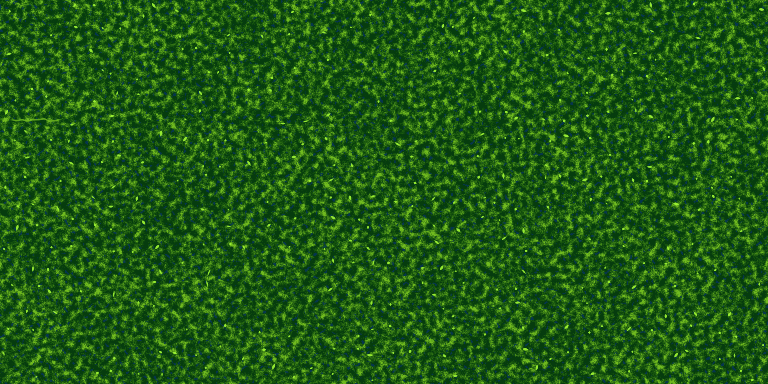
This texture is drawn by a WebGL 1 fragment shader. Its source:

```glsl
precision highp float;
// Mottled green turf: small grainy blotches, blue specks and pale scattered flecks.
uniform vec2 u_resolution;

// Feature counts per canvas height
#define BLOTCH_FREQ 60.0
#define DETAIL_FREQ 118.0
#define GRAIN_FREQ 431.0
#define PATCH_FREQ 13.0
#define SPECK_FREQ 112.0
#define FLECK_FREQ 18.0
// Strengths and shares
#define GRAIN_AMOUNT 0.46
#define PATCH_AMOUNT 0.13
#define SPECK_AMOUNT 0.8
#define FLECK_SHARE 0.52

const vec3 DEEP   = vec3(0.025, 0.235, 0.055);
const vec3 SHADE  = vec3(0.085, 0.325, 0.05);
const vec3 LEAF   = vec3(0.18, 0.43, 0.08);
const vec3 BRIGHT = vec3(0.29, 0.56, 0.09);
const vec3 LIME   = vec3(0.44, 0.73, 0.12);
const vec3 BLUE   = vec3(0.02, 0.20, 0.36);
const vec3 PALE   = vec3(0.62, 0.96, 0.20);

float hash(vec2 p) {
  vec3 q = fract(p.xyx * vec3(0.1031, 0.1030, 0.0973));
  q += dot(q, q.yzx + 33.33);
  return fract((q.x + q.y) * q.z);
}

mat2 turn(float a) {
  float c = cos(a), s = sin(a);
  return mat2(c, s, -s, c);
}

// Value noise scaled to zero mean and about unit deviation
float noise(vec2 p) {
  vec2 cell = floor(p), f = fract(p);
  f = f * f * (3.0 - 2.0 * f);
  float low = mix(hash(cell), hash(cell + vec2(1.0, 0.0)), f.x);
  float high = mix(hash(cell + vec2(0.0, 1.0)), hash(cell + 1.0), f.x);
  return (mix(low, high, f.y) - 0.5) * 4.66;
}

// Slope at one lattice corner
float slope(vec2 cell, vec2 offset) {
  float a = 6.2832 * hash(cell);
  return dot(vec2(cos(a), sin(a)), offset);
}

// Gradient noise of even blotch size, about unit deviation
float blotches(vec2 p) {
  vec2 cell = floor(p), f = fract(p), e = vec2(1.0, 0.0);
  vec2 w = f * f * (3.0 - 2.0 * f);
  float low = mix(slope(cell, f), slope(cell + e, f - e), w.x);
  float high = mix(slope(cell + e.yx, f - e.yx), slope(cell + 1.0, f - 1.0), w.x);
  return mix(low, high, w.y) * 4.73;
}

// Colour ramp from shadow to lit blades
vec3 turfColor(float tone) {
  vec3 c = mix(DEEP, SHADE, smoothstep(-1.1, 0.0, tone));
  c = mix(c, LEAF, clamp(tone / 0.75, 0.0, 1.0));
  c = mix(c, BRIGHT, clamp((tone - 0.75) / 0.7, 0.0, 1.0));
  return mix(c, LIME, clamp((tone - 1.45) / 0.8, 0.0, 1.0));
}

// One randomly turned, pointed fleck kept inside each chosen grid cell
float flecks(vec2 p, float pixel) {
  vec2 cell = floor(p * FLECK_FREQ);
  vec2 center = vec2(hash(cell + 17.3), hash(cell + 41.7)) * 0.68 + 0.16;
  vec2 d = (p * FLECK_FREQ - cell - center) / FLECK_FREQ;
  d = abs(turn(6.2832 * hash(cell + 73.1)) * d);
  float size = hash(cell + 97.9);
  float halfLength = mix(0.0028, 0.0082, size * size);
  float halfWidth = mix(0.0017, 0.0036, hash(cell + 131.3));
  float taper = 1.0 - d.x * d.x / (halfLength * halfLength);
  float dist = max(d.y - halfWidth * max(taper, 0.0), d.x - halfLength);
  float present = step(hash(cell + 157.7), FLECK_SHARE);
  return present * (1.0 - smoothstep(-0.5 * pixel, 0.5 * pixel, dist));
}

// A single thin, wavering stalk near the left edge
float stalk(vec2 p, float pixel) {
  float bend = 0.6875 + 0.0015 * noise(vec2(p.x * 70.0, 3.0));
  float line = 1.0 - smoothstep(0.0008, 0.0008 + pixel, abs(p.y - bend));
  return line * smoothstep(0.02, 0.04, p.x) * (1.0 - smoothstep(0.15, 0.165, p.x));
}

void main() {
  vec2 p = gl_FragCoord.xy / u_resolution.y;
  float pixel = 1.0 / u_resolution.y;

  // Layered tone: faint patches, blotches, ragged edges and fine grain
  float grain = noise(turn(0.4) * p * GRAIN_FREQ + 900.0);
  float tone = 0.78 * blotches(turn(0.6) * p * BLOTCH_FREQ + 200.0)
             + 0.36 * blotches(turn(1.1) * p * DETAIL_FREQ + 400.0)
             + PATCH_AMOUNT * noise(turn(0.3) * p * PATCH_FREQ + 60.0)
             + GRAIN_AMOUNT * grain;
  vec3 color = turfColor(tone);

  // Blue specks settle in the darker gaps
  float speck = blotches(turn(0.9) * p * SPECK_FREQ + 700.0) + 0.25 * grain;
  float gap = 1.0 - smoothstep(0.2, 1.1, tone);
  color = mix(color, BLUE, SPECK_AMOUNT * gap * smoothstep(1.05, 2.0, speck));

  // Pale debris on top
  color = mix(color, LIME, 0.8 * stalk(p, pixel));
  color = mix(color, PALE, 0.92 * flecks(p, pixel));
  gl_FragColor = vec4(color, 1.0);
}
```
